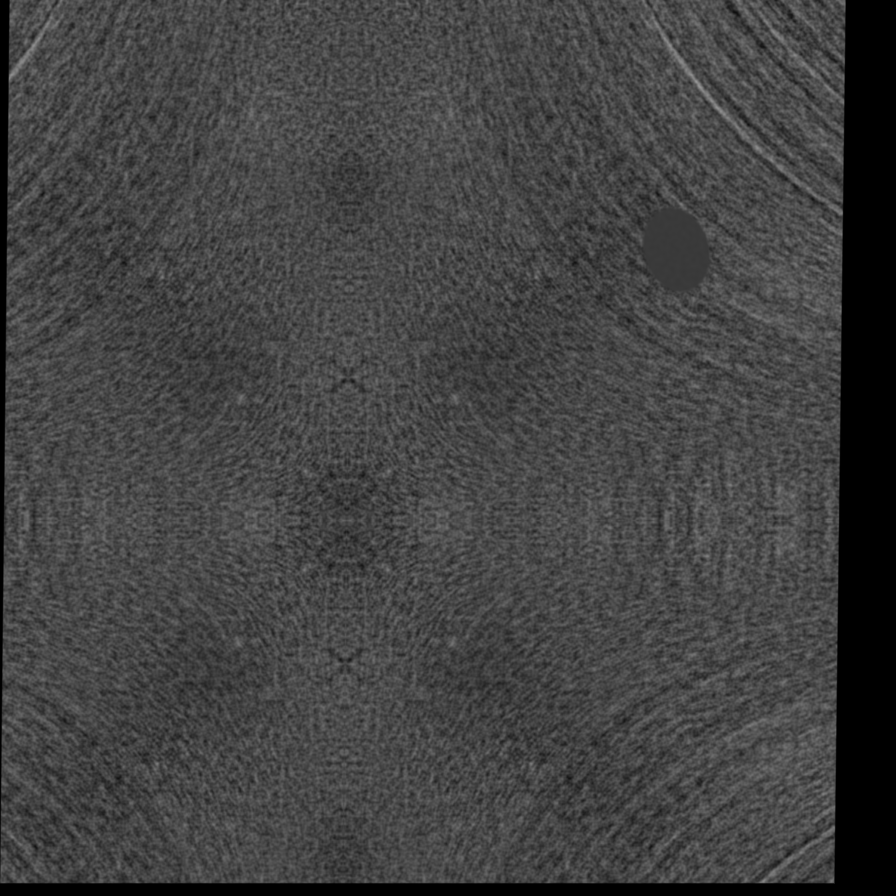
Write a WebGL 2 fragment shader that draws this texture.

```glsl
#version 300 es
precision highp float;
uniform vec2 u_resolution;
out vec4 fragColor;

vec2 gradientAt(vec2 cell) {
  vec3 h = fract(vec3(cell.xyx) * vec3(0.1031, 0.103, 0.0973));
  h += dot(h, h.yzx + 33.33);
  float angle = 6.28318 * fract((h.x + h.y) * h.z);
  return vec2(cos(angle), sin(angle));
}

float gradientNoise(vec2 p) {
  vec2 i = floor(p), f = p - i;
  vec2 s = f * f * f * (f * (f * 6.0 - 15.0) + 10.0);
  vec2 e = vec2(1.0, 0.0);
  float low = mix(dot(gradientAt(i), f), dot(gradientAt(i + e), f - e), s.x);
  float high = mix(dot(gradientAt(i + e.yx), f - e.yx), dot(gradientAt(i + 1.0), f - 1.0), s.x);
  return mix(low, high, s.y);
}

// Grain stretched along hyperbolas; two octaves keep its size even
float hyperbolicGrain(vec2 flow, float radius) {
  float level = -log2(max(radius, 0.02));
  float octave = floor(level), t = level - octave;
  vec2 p = flow * vec2(190.0, 75.0) * exp2(octave);
  float a = gradientNoise(p + octave * 37.0);
  float b = gradientNoise(p * 2.0 + octave * 37.0 + 37.0);
  return mix(a, b, t) / length(vec2(1.0 - t, t));
}

float spot(vec2 p, vec2 center, float size) {
  vec2 d = (p - center) / size;
  return exp(-dot(d, d));
}

// Broad light and dark patches, mirrored in all four quadrants
float patches(vec2 q) {
  const vec4 spots[11] = vec4[11](
    vec4(0.0, 0.01, 0.06, -0.05), vec4(0.15, 0.17, 0.07, -0.05),
    vec4(0.0, 0.37, 0.035, -0.06), vec4(0.31, 0.32, 0.07, -0.04),
    vec4(0.24, 0.24, 0.06, -0.03), vec4(0.1, 0.0, 0.035, 0.05),
    vec4(0.27, 0.0, 0.04, 0.03), vec4(0.46, 0.0, 0.08, 0.03),
    vec4(0.51, 0.26, 0.07, 0.04), vec4(0.0, 0.17, 0.07, 0.025),
    vec4(0.1, 0.45, 0.06, 0.03));
  float sum = 0.0;
  for (int i = 0; i < 11; i++) sum += spots[i].w * spot(q, spots[i].xy, spots[i].z);
  return sum;
}

void main() {
  vec2 uv = gl_FragCoord.xy / u_resolution;
  float aa = 1.0 / min(u_resolution.x, u_resolution.y);

  // Slightly sheared frame folded about its center
  vec2 p = uv - vec2(0.387, 0.419);
  p.x -= 0.0107 * p.y;
  vec2 q = abs(p);
  float radius = length(q);
  vec2 flow = vec2(q.x * q.y, 0.5 * (q.x * q.x - q.y * q.y));
  float diagonal = smoothstep(0.1, 0.7, 2.0 * flow.x / (radius * radius + 0.0001));

  // Directional and fine grain
  float shade = 0.285 + patches(q);
  float contrast = 0.85 + 0.3 * gradientNoise(q * 9.0 + 4.0);
  float grain = hyperbolicGrain(flow, radius) * mix(0.09, 0.18, diagonal);
  grain += gradientNoise(q * vec2(150.0, 190.0)) * mix(0.18, 0.1, diagonal);
  grain += gradientNoise(q * 290.0 + 51.0) * 0.11;
  shade += grain * contrast;

  // Upright ripples along the horizontal axis
  float ripple = gradientNoise(vec2((q.x + 0.6 * q.y * q.y) * 125.0, q.y * 22.0));
  shade += 0.14 * ripple * exp(-pow(q.y / 0.09, 2.0)) * smoothstep(0.18, 0.36, q.x);

  // Long curved streaks, brightest in the outer corners
  float streak = gradientNoise(vec2(flow.x * 150.0, flow.y * 7.0 + 8.0));
  float corner = smoothstep(0.165, 0.185, flow.x);
  shade += streak * (0.09 * smoothstep(0.02, 0.08, flow.x) + 0.13 * corner);
  float bundle = exp(-pow((flow.x - 0.187) / 0.009, 2.0));
  bundle += 0.6 * exp(-pow((flow.x - 0.255) / 0.012, 2.0));
  shade += 0.12 * bundle * (0.35 + 0.65 * cos(flow.x * 1000.0));

  // Crossed lines, corner glints and the central dash
  float crossing = abs(abs(q.y - 0.16) - q.x);
  shade -= 0.08 * exp(-pow(crossing / 0.004, 2.0)) * spot(q, vec2(0.0, 0.16), 0.045);
  shade += 0.14 * spot(q, vec2(0.121, 0.136), 0.006);
  float ray = exp(-pow((q.x + q.y - 0.257) / 0.004, 2.0));
  shade += 0.05 * ray * spot(q, vec2(0.16, 0.097), 0.06);
  shade += 0.08 * exp(-pow(q.y / 0.002, 2.0)) * smoothstep(0.025, 0.015, q.x);

  // Smooth gray disc
  vec2 disc = uv - vec2(0.755, 0.721);
  disc.x += 0.12 * disc.y;
  float rim = (length(disc / vec2(0.037, 0.047)) - 1.0) * 0.04;
  float flatGray = 0.225 + 0.012 * gradientNoise(uv * 150.0);
  shade = mix(flatGray, shade, smoothstep(-0.003, 0.003, rim));

  // Black border
  float left = uv.x - 0.0107 * uv.y;
  float right = 0.931 + 0.0128 * uv.y - uv.x;
  float inside = min(min(left, right), uv.y - 0.0143);
  shade = clamp(shade, 0.05, 0.75) * smoothstep(-aa, aa, inside);
  fragColor = vec4(vec3(shade), 1.0);
}
```
